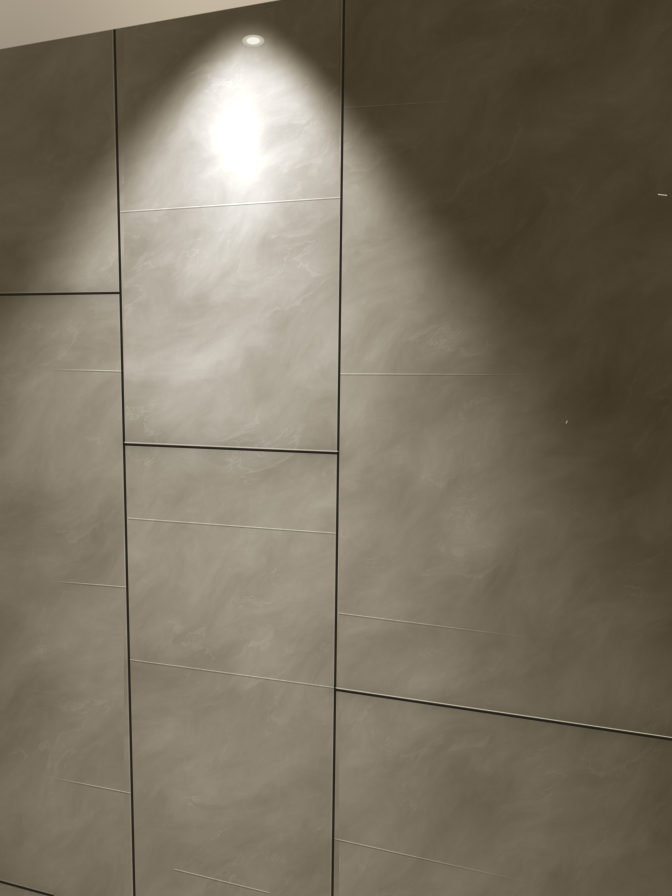
This texture is drawn by a Shadertoy shader. Its source:

```glsl
// Units: canvas height = 1, origin at the lower left
const vec2 BEAM_APEX = vec2(0.278, 0.952);
const vec2 HOTSPOT = vec2(0.268, 0.838);
const vec2 LAMP = vec2(0.2826, 0.9545);
const float AMBIENT = 0.272;
const float BEAM_POWER = 0.65;
const float BEAM_DECAY = 1.15;
const float SEAM_HALF_WIDTH = 0.0012;
const float JOINT_HALF_WIDTH = 0.0004;
const float CLOUD_STRENGTH = 0.085;
const float PATCH_STRENGTH = 0.07;
const float VEIN_STRENGTH = 0.05;
const vec3 SEAM_COLOR = vec3(0.11, 0.10, 0.08);
const vec3 EDGE_COLOR = vec3(0.84, 0.81, 0.74);
const vec3 CEILING_COLOR = vec3(0.72, 0.67, 0.59);

// Segments as start.xy, end.xy
const vec4 SEAMS[6] = vec4[6](
    vec4(0.127, 1.0, 0.150, 0.0), vec4(0.384, 1.0, 0.371, 0.0),
    vec4(0.0, 0.671, 0.133, 0.673), vec4(0.139, 0.504, 0.377, 0.494),
    vec4(0.375, 0.230, 0.76, 0.173), vec4(0.0, 0.016, 0.059, 0.0));
const vec4 JOINTS[11] = vec4[11](
    vec4(0.135, 0.764, 0.380, 0.780), vec4(0.380, 0.583, 0.60, 0.582),
    vec4(0.143, 0.422, 0.376, 0.405), vec4(0.145, 0.264, 0.372, 0.233),
    vec4(0.378, 0.316, 0.75, 0.268), vec4(0.03, 0.354, 0.141, 0.345),
    vec4(0.06, 0.588, 0.137, 0.586), vec4(0.06, 0.132, 0.146, 0.115),
    vec4(0.374, 0.064, 0.66, 0.0), vec4(0.195, 0.030, 0.30, 0.004),
    vec4(0.384, 0.880, 0.50, 0.887));

vec2 hash2(vec2 p) {
    return fract(sin(vec2(dot(p, vec2(127.1, 311.7)), dot(p, vec2(269.5, 183.3)))) * 4375.5);
}

// Distance to the nearest scattered cell point
float cellular(vec2 p) {
    vec2 cell = floor(p), f = p - cell;
    float nearest = 2.0;
    for (int j = -1; j <= 1; j++)
        for (int i = -1; i <= 1; i++) {
            vec2 o = vec2(i, j);
            nearest = min(nearest, length(o + hash2(cell + o) - f));
        }
    return nearest;
}

// Layered, rotated sines with a gentle warp, roughly -1..1
float layeredSines(vec2 p) {
    float sum = 0.0, amp = 0.5;
    for (int i = 0; i < 6; i++) {
        p += 0.3 * sin(p.yx * 1.7 + float(i) * 1.9);
        sum += amp * sin(p.x) * sin(p.y + 0.7);
        p = mat2(1.42, 1.18, -1.18, 1.42) * p + 2.3;
        amp *= 0.68;
    }
    return sum;
}

float segmentDistance(vec2 p, vec4 s) {
    vec2 d = s.zw - s.xy, q = p - s.xy;
    return length(q - d * clamp(dot(q, d) / dot(d, d), 0.0, 1.0));
}

float stroke(vec2 p, vec4 s, float halfWidth, float px) {
    return 1.0 - smoothstep(-0.8 * px, 0.8 * px, segmentDistance(p, s) - halfWidth);
}

// Brightness of the wall under the downlight
float wallLight(vec2 p) {
    vec2 q = p - BEAM_APEX;
    float depth = max(-q.y, 0.0);
    float inside = -q.y - 1.5 * (length(vec2(q.x, 0.065)) - 0.065);
    float soft = 0.022 + 0.16 * depth;
    float cone = smoothstep(-1.5 * soft, 1.5 * soft, inside);
    float spread = q.x / (0.17 + 0.31 * depth);
    float beam = BEAM_POWER * exp(-BEAM_DECAY * depth - spread * spread) * cone;
    vec2 h = (p - HOTSPOT) / vec2(0.027, 0.046);
    float hot = 0.2 * exp(-dot(h, h)) + 0.06 * exp(-0.2 * dot(h, h)) * cone;
    float leftFill = 0.06 * (1.0 - smoothstep(0.1, 0.4, p.x)) * smoothstep(0.4, 0.65, p.y);
    return AMBIENT + leftFill + beam + hot;
}

// Stone with slanted drifts, ragged patches and broken veins
float stone(vec2 p) {
    float column = step(0.138, p.x) + step(0.378, p.x);
    vec2 q = mat2(0.8, -0.6, 0.6, 0.8) * p + column * 1.7;
    float clouds = layeredSines(q * vec2(15.0, 25.0));
    float ragged = layeredSines(q * vec2(38.0, 60.0) + 4.0);
    float patches = cellular(q * vec2(9.0, 17.0) + 0.35 * vec2(clouds, ragged)) - 0.5;
    float vein = 1.0 - smoothstep(0.0, 0.06, abs(patches + 0.12 + 0.2 * ragged));
    vein *= smoothstep(0.0, 0.5, layeredSines(q * 21.0 + 8.0));
    float flecks = 1.0 - smoothstep(0.05, 0.25, cellular(q * 80.0 + ragged));
    return 1.0 + CLOUD_STRENGTH * (clouds + 0.3 * ragged) - PATCH_STRENGTH * patches
        + VEIN_STRENGTH * vein + 0.015 * flecks;
}

void mainImage(out vec4 fragColor, in vec2 fragCoord) {
    float px = 1.0 / iResolution.y;
    vec2 p = fragCoord * px;

    // Lit stone, warmer in the dark
    float light = wallLight(p) * stone(p);
    vec3 col = vec3(light) - vec3(0.0, 0.036, 0.104) * (1.0 - 0.6 * smoothstep(0.55, 1.0, light));

    // Thin joints: pale line over a faint shadow, fading at the sides
    float fade = smoothstep(0.05, 0.11, p.x) * (1.0 - smoothstep(0.4, 0.62, p.x));
    for (int i = 0; i < 11; i++) {
        float strength = i == 10 ? 0.25 * fade : fade;
        col *= 1.0 - 0.2 * strength * stroke(p + vec2(0.0, 0.0015), JOINTS[i], JOINT_HALF_WIDTH, px);
        col += 0.17 * strength * stroke(p, JOINTS[i], JOINT_HALF_WIDTH, px);
    }

    // Deep seams, with a lit lip above the lower ledges
    for (int i = 0; i < 6; i++) {
        float lip = i == 3 || i == 4 ? 0.7 : 0.1;
        vec2 lipShift = i < 2 ? vec2(0.0024, 0.0) : vec2(0.0, -0.0024);
        float shade = i < 2 ? 0.0 : exp(-segmentDistance(p, SEAMS[i]) * 110.0);
        col *= 1.0 - 0.12 * shade;
        col = mix(col, EDGE_COLOR, lip * stroke(p + lipShift, SEAMS[i], 0.0006, px));
        col = mix(col, SEAM_COLOR, 0.9 * stroke(p, SEAMS[i], SEAM_HALF_WIDTH, px));
    }

    // Small glints on the right
    col += 0.5 * stroke(p, vec4(0.735, 0.783, 0.744, 0.782), 0.0006, px);
    col += 0.35 * stroke(p, vec4(0.632, 0.528, 0.633, 0.530), 0.0006, px);

    // Sloping ceiling
    float rise = p.y - 0.945 - 0.176 * p.x;
    vec3 ceiling = CEILING_COLOR * (0.86 + 0.2 * smoothstep(0.0, 0.25, p.x) + 0.8 * min(rise, 0.05));
    col = mix(col, ceiling, smoothstep(-px, px, rise));

    // Mirrored lamp
    float lamp = length((p - LAMP) / vec2(0.0125, 0.0068));
    col = mix(col, vec3(0.76, 0.73, 0.66), 1.0 - smoothstep(0.85, 1.1, lamp));
    col = mix(col, vec3(0.97, 0.95, 0.9), 1.0 - smoothstep(0.45, 0.75, lamp));

    fragColor = vec4(clamp(col, 0.0, 1.0), 1.0);
}
```
